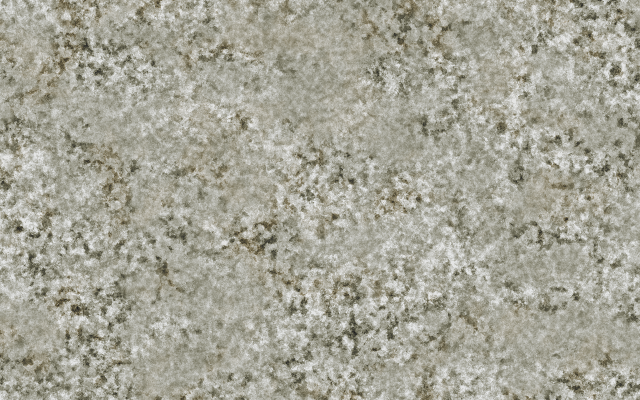
This texture is drawn by a Shadertoy shader. Its source:

```glsl
// Weathered stone crust: soft grey-olive ground with pale flakes and dark pitted clumps.

#define BASE_TONE 0.658
#define PATCH_SCALE vec2(5.5, 8.0)
#define CLUMP_SCALE vec2(9.0, 11.5)
#define FLAKE_SCALE 58.0
#define PIT_SCALE 66.0
#define GRAIN_SCALE 85.0
#define FLAKE_LIGHT 0.13
#define PIT_DARK 0.155
#define SPECK_DARK 0.19
#define OLIVE_TINT vec3(0.0, -0.006, -0.082)
#define COOL_TINT vec3(-0.005, 0.0, 0.0)
#define RUST_TINT vec3(0.032, 0.0, -0.035)

float hash(vec2 cell) {
    vec3 h = fract(cell.xyx * 0.1031);
    h += dot(h, h.yzx + 33.33);
    return fract((h.x + h.y) * h.z);
}

float valueNoise(vec2 p) {
    vec2 cell = floor(p);
    vec2 f = fract(p);
    f = f * f * (3.0 - 2.0 * f);
    float low = mix(hash(cell), hash(cell + vec2(1, 0)), f.x);
    float high = mix(hash(cell + vec2(0, 1)), hash(cell + vec2(1, 1)), f.x);
    return mix(low, high, f.y);
}

// Four octaves, each turned to hide the lattice; gain sets the roughness.
float fbm(vec2 p, float gain) {
    const mat2 turn = mat2(0.8, 0.6, -0.6, 0.8);
    float sum = 0.0, total = 0.0, weight = 1.0;
    for (int i = 0; i < 4; i++) {
        sum += weight * valueNoise(p);
        total += weight;
        weight *= gain;
        p = turn * p * 2.03 + 17.3;
    }
    return sum / total;
}

void mainImage(out vec4 fragColor, in vec2 fragCoord) {
    vec2 p = fragCoord / iResolution.y;

    // Broad masks: where the crust breaks up, darkens or rusts
    float patches = fbm(p * PATCH_SCALE + 3.7, 0.65);
    float clumps = fbm(p * CLUMP_SCALE + 41.2, 0.65);
    float rough = smoothstep(0.34, 0.64, patches);
    float clump = smoothstep(0.4, 0.64, 0.65 * clumps + 0.35 * patches);
    float rust = smoothstep(0.45, 0.68, fbm(p * 10.0 + 77.1, 0.75));
    float cloud = fbm(p * vec2(12.0, 20.0) + 23.9, 0.7) - 0.5;

    // Fine features
    float grain = fbm(p * GRAIN_SCALE + 11.5, 0.8) - 0.5;
    float flakeField = fbm(p * FLAKE_SCALE + 59.3, 0.6);
    float pitField = fbm(p * PIT_SCALE + 91.8, 0.6);
    float flake = smoothstep(0.45, 0.56, flakeField) * mix(0.15, 1.0, rough);
    float pit = smoothstep(0.48, 0.58, pitField) * mix(0.17, 1.0, clump);
    float speck = smoothstep(0.59, 0.68, pitField) * clump;

    float tone = BASE_TONE + 0.09 * cloud + grain * mix(0.42, 0.6, rough);
    tone += FLAKE_LIGHT * flake - PIT_DARK * pit - SPECK_DARK * speck;
    tone = clamp(tone, 0.12, 0.9);

    // Olive shadows, neutral highlights, rust around the pits
    vec3 tint = mix(OLIVE_TINT, COOL_TINT, smoothstep(0.45, 0.95, tone));
    tint += RUST_TINT * rust * (0.3 + 0.7 * pit) * (1.0 - 0.7 * flake);
    vec3 color = tone + tint * smoothstep(0.1, 0.42, tone);

    fragColor = vec4(color, 1.0);
}
```
